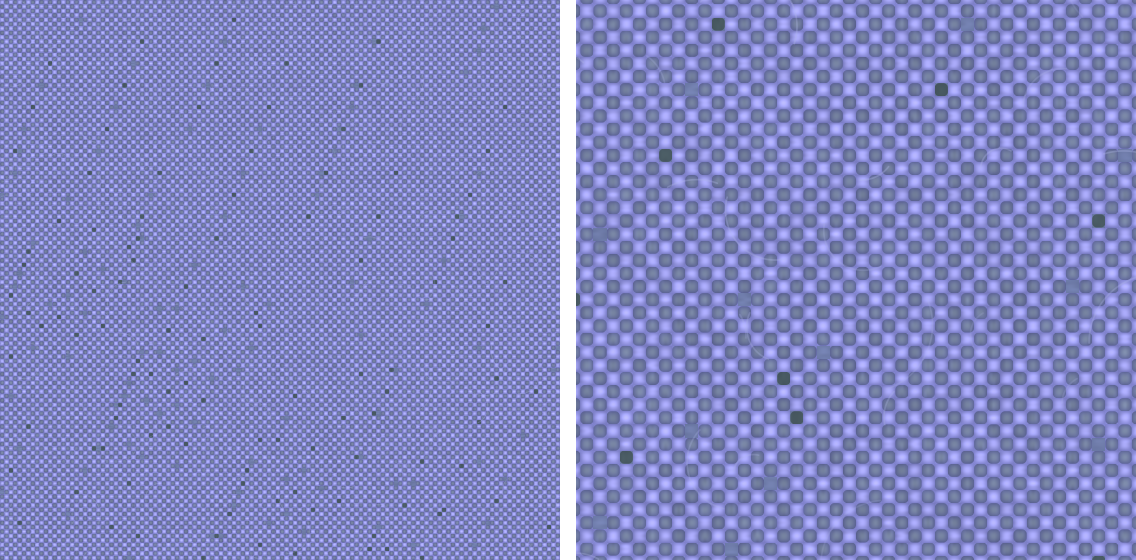
Left: the whole. Right: its middle third, enlarged.
Give the GLSL for this texture map, as a Shadertoy shader.

```glsl
// Plain-weave cloth: grey-blue warp and pale violet weft cross in a fine checker.
// Each crossing is a rounded cell with fibre streaks; sparse cells are stained
// and thin curved lint hairs lie on top. All lattices wrap, so the cloth tiles.

const float THREADS = 128.0;          // threads across and down, even
const float HAIR_GRID = 14.0;         // lint hairs across and down
const float HAIR_HALF_WIDTH = 0.0005;
const float HAIR_OPACITY = 0.38;
const float CORNER_RADIUS = 0.35;     // of a warp cell, in cells
const float STREAK = 0.10;            // fibre contrast
const float THREAD_TONE = 0.035;      // thread to thread variation
const float CELL_TONE = 0.045;        // crossing to crossing variation
const float STAIN_SHARE = 0.0055;
const vec3 WARP_LOW = vec3(0.36, 0.39, 0.59);
const vec3 WARP_HIGH = vec3(0.478, 0.53, 0.647);
const vec3 WEFT_LOW = vec3(0.49, 0.50, 0.785);
const vec3 WEFT_HIGH = vec3(0.70, 0.70, 1.02);
const vec3 WARP_STAIN = vec3(0.27, 0.34, 0.36);
const vec3 WEFT_STAIN = vec3(0.41, 0.47, 0.63);
const vec3 HAIR_COLOR = vec3(0.68, 0.71, 0.90);
const float PI = 3.14159;

float hash(vec2 p) {
    return fract(sin(dot(p, vec2(127.1, 311.7))) * 43758.5453);
}

// Value noise that wraps after a whole number of lattice steps
float wrapNoise(vec2 uv, vec2 period) {
    vec2 p = uv * period;
    vec2 i = floor(p);
    vec2 f = fract(p);
    f = f * f * (3.0 - 2.0 * f);
    vec2 a = mod(i, period);
    vec2 b = mod(i + 1.0, period);
    return mix(mix(hash(a), hash(vec2(b.x, a.y)), f.x),
               mix(hash(vec2(a.x, b.y)), hash(b), f.x), f.y);
}

float roundedBox(vec2 p, float halfSize, float radius) {
    vec2 q = abs(p) - halfSize + radius;
    return length(max(q, 0.0)) + min(max(q.x, q.y), 0.0) - radius;
}

// Distance to an arc centred on the +y axis
float arcDistance(vec2 p, float radius, float aperture) {
    vec2 tip = vec2(sin(aperture), cos(aperture));
    p.x = abs(p.x);
    return tip.y * p.x > tip.x * p.y ? length(p - tip * radius)
                                     : abs(length(p) - radius);
}

vec3 weave(vec2 uv, float pixel) {
    vec2 grid = uv * THREADS;
    vec2 cell = mod(floor(grid), THREADS);
    vec2 local = fract(grid) - 0.5;
    bool warpOnTop = mod(cell.x + cell.y, 2.0) < 0.5;

    // Both threads bulge towards the middle of the crossing
    float bulge = cos(local.x * PI) * cos(local.y * PI);
    vec3 warp = mix(WARP_LOW, WARP_HIGH, bulge);
    vec3 weft = mix(WEFT_LOW, WEFT_HIGH, bulge);

    // Sparse stained crossings
    float stain = step(hash(cell + 53.0), STAIN_SHARE);
    warp = mix(warp, WARP_STAIN, 0.9 * stain);
    weft = mix(weft, WEFT_STAIN, 0.85 * stain);

    // Fibres run along each thread
    float warpFibre = wrapNoise(uv, vec2(512.0, 160.0)) - 0.5;
    float weftFibre = wrapNoise(uv, vec2(160.0, 512.0)) - 0.5;
    warp *= 1.0 + STREAK * warpFibre + THREAD_TONE * (hash(vec2(cell.x, 7.3)) - 0.5);
    weft *= 1.0 + STREAK * weftFibre + THREAD_TONE * (hash(vec2(3.7, cell.y)) - 0.5);

    // The weft shows past the rounded corners of the warp
    float edge = roundedBox(local, 0.5, CORNER_RADIUS);
    float cover = warpOnTop ? clamp(0.5 - edge / (pixel * THREADS), 0.0, 1.0) : 0.0;
    return mix(weft, warp, cover) * (1.0 + CELL_TONE * (hash(cell + 19.0) - 0.5));
}

float lintHairs(vec2 uv, float pixel) {
    vec2 grid = uv * HAIR_GRID;
    vec2 home = floor(grid);
    float mask = 0.0;
    for (int y = -1; y <= 1; y++) {
        for (int x = -1; x <= 1; x++) {
            vec2 cell = home + vec2(x, y);
            vec2 id = mod(cell, HAIR_GRID);
            vec2 center = cell + vec2(hash(id + 2.1), hash(id + 5.4));
            vec2 p = (grid - center) / HAIR_GRID;
            float turn = 2.0 * PI * hash(id + 8.7);
            float c = cos(turn), s = sin(turn);
            p = mat2(c, -s, s, c) * p;
            float radius = mix(0.012, 0.042, hash(id + 11.2));
            float aperture = mix(0.3, 1.1, hash(id + 14.6));
            float d = arcDistance(p, radius, aperture) - HAIR_HALF_WIDTH;
            float strength = mix(0.4, 1.0, hash(id + 17.9));
            mask = max(mask, strength * clamp(0.5 - d / pixel, 0.0, 1.0));
        }
    }
    return mask;
}

void mainImage(out vec4 fragColor, in vec2 fragCoord) {
    vec2 uv = fragCoord / iResolution.xy;
    float pixel = 1.0 / iResolution.y;
    vec3 color = weave(uv, pixel);
    color = mix(color, HAIR_COLOR, HAIR_OPACITY * lintHairs(uv, pixel));
    fragColor = vec4(clamp(color, 0.0, 1.0), 1.0);
}
```
